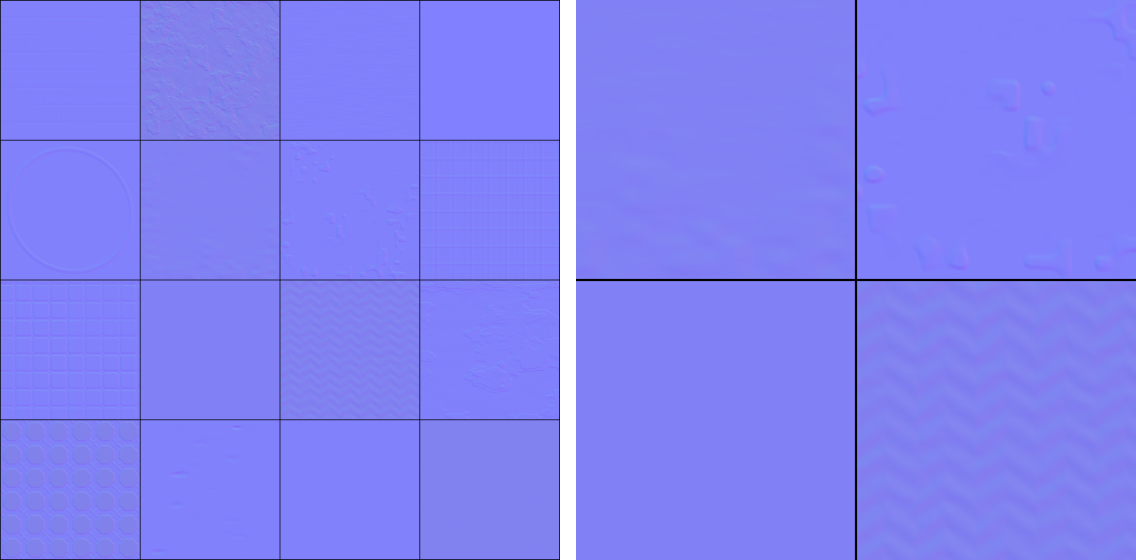
Left: the whole. Right: its middle third, enlarged.
Give the GLSL for this texture map, as a three.js fragment shader.

```glsl
// A 4 by 4 sheet of faint tangent-space normal maps, divided by thin black lines.
// Each panel has a height formula; its slope, by finite differences, gives red and
// green, and a tone per panel gives blue.
varying vec2 vUv;

float hash(vec2 p) {
  return fract(sin(dot(p, vec2(127.1, 311.7))) * 43758.5453);
}

float noise(vec2 p) {
  vec2 i = floor(p), f = fract(p);
  f = f * f * (3.0 - 2.0 * f);
  return mix(mix(hash(i), hash(i + vec2(1, 0)), f.x),
             mix(hash(i + vec2(0, 1)), hash(i + vec2(1, 1)), f.x), f.y);
}

float fbm(vec2 p) {
  float sum = 0.0, amp = 0.5;
  for (int i = 0; i < 4; i++) {
    sum += amp * noise(p);
    p = p * 2.03 + 7.3;
    amp *= 0.5;
  }
  return sum;
}

// Soft ridge of half width w around d = 0
float ridge(float d, float w) {
  return 1.0 - smoothstep(0.0, w, abs(d));
}

// Distance to the nearest whole number
float toLine(float x) {
  return abs(fract(x + 0.5) - 0.5);
}

// Octagon distance inside one of 6 by 6 cells
float octagon(vec2 p) {
  vec2 a = abs(fract(p * 6.0) - 0.5);
  return max(max(a.x, a.y), (a.x + a.y) * 0.7071);
}

// Sparse lens-shaped dents, one per horizontal band
float dents(vec2 p) {
  float h = 0.0;
  for (int i = 0; i < 9; i++) {
    float k = float(i);
    vec2 c = vec2(0.1 + 0.8 * hash(vec2(k, 3.0)), (k + 0.5) / 9.0);
    float r = mix(0.04, 0.09, hash(vec2(k, 8.0)));
    float d = length((p - c) * vec2(1.0, 2.6)) + 0.03 * (noise(p * 30.0) - 0.5);
    h -= ridge(d, r) * mix(0.05, 0.2, hash(vec2(k, 5.0)));
  }
  return h;
}

// Panels are numbered from the top left, row by row
float height(int id, vec2 p) {
  vec2 q = p * 8.0;
  if (id == 0) { // faint courses of brick
    float joint = 0.5 * ridge(toLine(q.x + hash(vec2(floor(q.y), 1.0))), 0.12);
    return -0.05 * max(ridge(toLine(q.y), 0.13), joint) * noise(p * vec2(5, 9));
  }
  if (id == 1) return 0.3 * fbm(p * 15.0) + 0.12 * smoothstep(0.5, 0.6, fbm(p * 11.0 + 4.0));
  if (id == 2) return 0.028 * noise(p * vec2(14, 75)) + 0.04 * fbm(p * vec2(9, 18));
  if (id == 4) { // large, slightly skewed ring
    vec2 c = p - 0.5;
    float r = 0.437 - 0.03 * c.x * c.y / (dot(c, c) + 0.001);
    return 0.1 * ridge(length(c) - r, 0.022);
  }
  if (id == 5) { // patchy smudged weave
    float patches = smoothstep(0.3, 0.65, noise(p * vec2(4, 3) + 2.0));
    return 0.14 * patches * noise(p * vec2(17, 27)) + 0.06 * fbm(p * vec2(7, 22));
  }
  if (id == 6) { // scattered crumbs
    float patches = smoothstep(0.4, 0.7, noise(p * 5.0 + 9.0));
    return 0.12 * patches * smoothstep(0.6, 0.85, noise(p * 24.0)) + 0.05 * fbm(p * 6.0);
  }
  if (id == 7) { // plaid of double upright and single level lines
    float upright = ridge(toLine(q.x), 0.12) + 0.6 * ridge(toLine(q.x + 0.33), 0.1);
    return 0.06 * upright + 0.05 * ridge(toLine(q.y + 0.08), 0.12) + 0.01 * noise(p * 60.0);
  }
  if (id == 8) { // rounded square tiles
    vec2 a = abs(fract(q + vec2(0.17, 0.25)) - 0.5);
    float d = length(max(a - 0.28, 0.0));
    return -0.1 * smoothstep(0.1, 0.22, d) * mix(0.6, 1.2, noise(p * 5.0));
  }
  if (id == 10) { // stacked chevrons
    float zig = abs(fract(p.x * 7.0) - 0.5) * 2.0;
    float phase = p.y * 14.0 + 0.65 * zig + 0.15 * noise(p * 20.0);
    return 0.035 * sin(6.2832 * phase) + 0.03 * noise(p * 45.0);
  }
  if (id == 11) { // ragged broken layers
    float f = fbm(p * vec2(4, 7) + 3.0);
    float steps = smoothstep(0.46, 0.5, f) + smoothstep(0.58, 0.62, f);
    return 0.09 * steps * mix(0.4, 1.2, noise(p * 6.0)) + 0.09 * fbm(p * vec2(9, 14));
  }
  if (id == 12) { // raised octagons joined by diagonal ribs
    vec2 a = abs(fract(p * 6.0) - 0.5);
    float d = octagon(p);
    float rib = ridge(a.x - a.y, 0.09) * smoothstep(0.4, 0.46, d);
    return 0.1 * (1.0 - smoothstep(0.36, 0.43, d)) + 0.06 * rib;
  }
  if (id == 13) return dents(p) + 0.04 * fbm(p * vec2(3, 8));
  if (id == 14) return 0.012 * noise(p * vec2(55, 2));
  if (id == 15) return 0.03 * fbm(p * 7.0);
  return 0.0;
}

// Blue level of each panel
float tone(int id, vec2 p) {
  if (id == 1) return 0.925;
  if (id == 5) return 0.955;
  if (id == 9) return 0.96;
  if (id == 10 || id == 15) return 0.94;
  if (id == 12) return mix(0.925, 0.97, smoothstep(0.36, 0.42, octagon(p)));
  return id == 3 ? 1.0 : 0.983;
}

void main() {
  float width = 1.0 / 768.0;
  vec2 grid = (vUv - 0.5 * width) / (1.0 - width) * 4.0;
  vec2 cell = clamp(floor(grid), 0.0, 3.0);
  vec2 p = grid - cell;
  int id = int((3.0 - cell.y) * 4.0 + cell.x + 0.5);

  // Normal from the slope of the height
  vec2 e = vec2(0.004, 0.0);
  vec2 slope = vec2(height(id, p + e.xy) - height(id, p - e.xy),
                    height(id, p + e.yx) - height(id, p - e.yx)) / (2.0 * e.x);
  vec3 n = normalize(vec3(-0.01 * slope, 1.0));
  vec3 color = vec3(0.505 + 0.5 * n.xy, tone(id, p) * n.z);

  // Dividing lines by exact pixel coverage
  vec2 px = fwidth(vUv);
  vec2 d = abs(grid - floor(grid + 0.5)) * 0.25;
  vec2 cover = clamp(0.5 * (width + px) - d, vec2(0.0), min(vec2(width), px)) / px;
  gl_FragColor = vec4(color * (1.0 - cover.x) * (1.0 - cover.y), 1.0);
}
```
